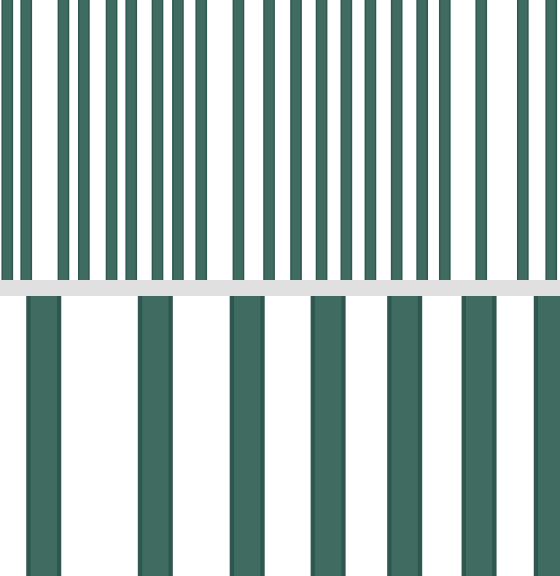
Top, the full canvas; bottom, a detail of the centre.
Write a Shadertoy shader that draws this pattern.

```glsl
// Irregularly spaced vertical green bars with darker rims on white.

const vec3 PAPER = vec3(1.0);
const vec3 CORE  = vec3(0.25, 0.42, 0.38);
const vec3 RIM   = vec3(0.18, 0.34, 0.31);

// Lengths are in canvas heights, built from one fine grid step.
const float STEP       = 1.0 / 384.0;
const float BAR_WIDTH  = 16.0 * STEP;
const float RIM_WIDTH  = 2.0 * STEP;
const float END_MARGIN = 19.0 * STEP;  // room kept for the last bar
const float SNAP       = 3.0 * STEP;   // coarse grid for the bar positions
const float SHIFTED    = 0.4;          // share of bars moved one fine step
const int   BARS       = 21;
const float GAP_SPREAD = 1.35;         // widest spacing beyond the narrowest
const float GAP_BIAS   = 1.3;          // above 1 favours narrow spacings
const float SEED       = 17.0;

float hash(float n) {
    n = fract((n + SEED) * 0.1031);
    n *= n + 33.33;
    n *= n + n;
    return fract(n);
}

// Relative distance from bar i to the next one
float spacing(int i) {
    return 1.0 + GAP_SPREAD * pow(hash(float(i)), GAP_BIAS);
}

// Share of a pixel centred at x that lies between left and right
float coverage(float x, float left, float right, float pixel) {
    float overlap = min(right, x + 0.5 * pixel) - max(left, x - 0.5 * pixel);
    return clamp(overlap / pixel, 0.0, 1.0);
}

void mainImage(out vec4 fragColor, in vec2 fragCoord) {
    float pixel = 1.0 / iResolution.y;
    float x = fragCoord.x * pixel;
    float span = iResolution.x * pixel - END_MARGIN;

    // Total spacing, so that the row fills the canvas exactly
    float total = 0.0;
    for (int i = 0; i < BARS - 1; i++) total += spacing(i);

    // Lay out the bars and gather their coverage
    float bar = 0.0, core = 0.0, position = 0.0;
    for (int i = 0; i < BARS; i++) {
        float left = floor(position / SNAP) * SNAP + STEP;
        left += STEP * step(1.0 - SHIFTED, hash(float(i) + 50.0));
        float right = left + BAR_WIDTH;
        bar  += coverage(x, left, right, pixel);
        core += coverage(x, left + RIM_WIDTH, right - RIM_WIDTH, pixel);
        position += spacing(i) * span / total;
    }

    // Area-weighted blend of paper, rim and core
    vec3 color = PAPER * (1.0 - bar) + RIM * (bar - core) + CORE * core;
    fragColor = vec4(color, 1.0);
}
```
